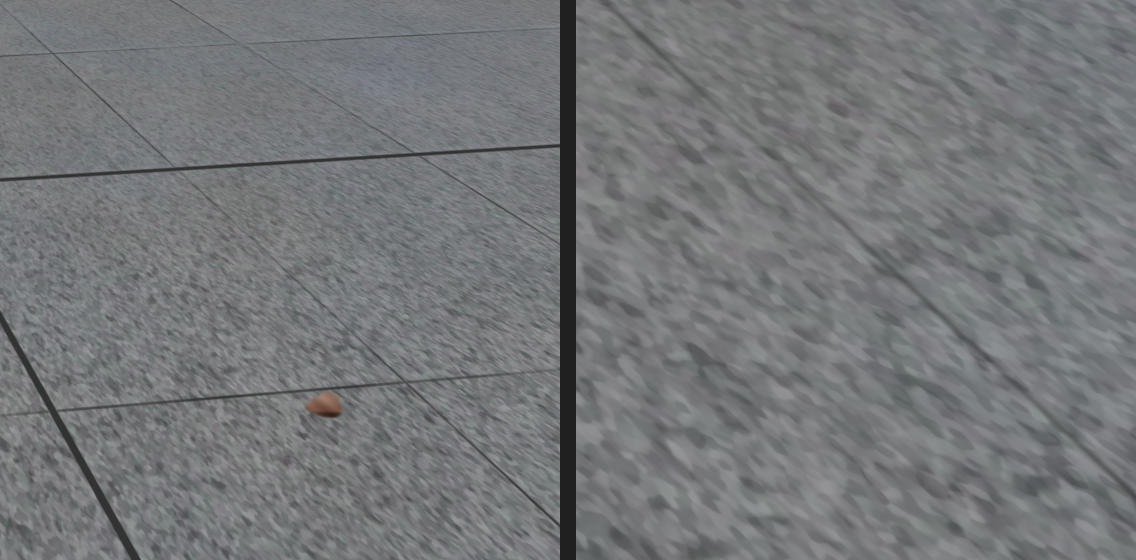
Left: the whole. Right: its middle third, enlarged.
Reproduce this texture procedurally as a Shadertoy shader.

```glsl
// Granite paving slabs seen at a slant, with worn joints and one dry leaf.
// A projective map turns the canvas into slab units; joints sit on whole numbers,
// and blended cellular noise gives the stone its grain, stains and tints.

#define FINE_GRAINS 92.0     // grains per slab side
#define COARSE_GRAINS 52.0
#define GRAIN_CONTRAST 0.175
#define STAIN_CONTRAST 0.026
#define WIDE_JOINT 0.0105    // half widths, in slab units
#define THIN_JOINT 0.0040
#define EDGE_SOFTNESS 0.0020 // in canvas units
#define STONE vec3(0.467, 0.477, 0.486)
#define JOINT_DARK vec3(0.18, 0.185, 0.18)
#define LEAF_CENTRE vec2(0.581, 0.277)
#define LEAF_SIZE vec2(0.032, 0.022)
#define GRAIN_ASPECT vec2(1.25, 0.82)

vec3 hash3(vec2 p) {
    vec3 q = fract(p.xyx * vec3(0.1031, 0.1030, 0.0973));
    q += dot(q, q.yxz + 33.33);
    return fract((q.xxy + q.yzz) * q.zyx);
}

// Cellular noise: each seed has a tone, blended by distance; centred on zero.
float cellTone(vec2 p) {
    vec2 cell = floor(p);
    float tone = 0.0, total = 0.0;
    for (int y = -1; y <= 1; y++)
    for (int x = -1; x <= 1; x++) {
        vec2 id = cell + vec2(x, y);
        vec3 seed = hash3(id + 61.0);
        vec2 offset = p - id - seed.xy;
        float weight = exp(-6.0 * dot(offset, offset));
        tone += weight * seed.z;
        total += weight;
    }
    return tone / total - 0.5;
}

// Canvas point to slab units; depth shrinks toward the horizon.
vec2 slabCoords(vec2 p, float depth) {
    float column = 0.932 * p.x + p.y - 0.9922;
    float row = p.y - 0.082 * p.x - 0.2578;
    return vec2(1.0 + 2.106 * column / depth, 2.21 * row / depth);
}

// Returns joint darkness (x) and the pale worn lip beside it (y).
vec2 joint(float across, float along, float wideIndex) {
    float index = round(across);
    float side = across - index;
    bool wide = mod(index - wideIndex, 5.0) < 0.5;
    float halfWidth = wide ? WIDE_JOINT : THIN_JOINT;
    float pixel = length(vec2(dFdx(across), dFdy(across)));
    float soft = pixel * max(0.8, EDGE_SOFTNESS * iResolution.y);
    float cover = 1.0 - smoothstep(halfWidth - soft, halfWidth + soft, abs(side));
    float wear = 0.54 + 0.24 * sin(3.0 * along + 3.0 * index - 0.1)
               + 0.10 * sin(17.0 * along + index);
    float lip = exp(-pow((side - 0.022) / 0.014, 2.0));
    return vec2(cover * (wide ? 0.95 : wear), lip);
}

vec3 addLeaf(vec3 color, vec2 p) {
    vec2 q = (p - LEAF_CENTRE) / LEAF_SIZE;
    float angle = atan(q.y, q.x);
    float radius = length(q) + 0.13 * sin(3.0 * angle + 1.0) + 0.06 * sin(7.0 * angle);
    float shadow = 1.0 - smoothstep(0.3, 1.0, length((q - vec2(0.25, -0.75)) / vec2(0.9, 0.4)));
    color = mix(color, vec3(0.17, 0.12, 0.10), 0.85 * shadow);
    vec3 leaf = mix(vec3(0.43, 0.29, 0.23), vec3(0.58, 0.46, 0.40), smoothstep(-0.6, 0.7, q.y));
    leaf += 0.04 * sin(5.0 * q.x + 4.0 * q.y);
    leaf *= mix(0.5, 1.0, smoothstep(-0.8, -0.4, q.y));
    return mix(color, leaf, 1.0 - smoothstep(0.75, 1.15, radius));
}

void mainImage(out vec4 fragColor, in vec2 fragCoord) {
    vec2 p = fragCoord / iResolution.xy;
    float depth = 1.6087 - p.y + 0.015 * p.x;
    vec2 slab = slabCoords(p, depth);
    vec2 stone = slab * GRAIN_ASPECT;

    // Granite grain: fine flecks blur away with distance.
    float nearness = smoothstep(0.6, 1.4, depth);
    float fine = cellTone(stone * FINE_GRAINS);
    float coarse = cellTone(stone * COARSE_GRAINS + 19.0);
    float grain = fine * mix(0.15, 0.85, nearness) + coarse * mix(0.28, 0.55, nearness);
    float fleck = smoothstep(0.24, 0.42, -coarse) * mix(0.25, 1.0, nearness);
    vec3 color = STONE + GRAIN_CONTRAST * grain - 0.05 * fleck;

    // Slow stains, warm and cool tints, and a slight tone for each slab.
    float stain = cellTone(slab * 4.0 + 7.0) + 0.5 * cellTone(slab * 9.0);
    float tint = cellTone(slab * 2.3 + 31.0);
    float speckTint = cellTone(stone * 34.0 + 47.0);
    color += STAIN_CONTRAST * stain;
    color += vec3(0.016, 0.0, -0.016) * tint + vec3(0.014, -0.012, 0.008) * speckTint;
    color += 0.010 * (hash3(floor(slab) + 5.0).x - 0.5);
    vec2 sheen = (p - vec2(0.76, 0.85)) * vec2(4.0, 6.5);
    color += vec3(-0.003, 0.004, 0.020) * exp(-dot(sheen, sheen));

    // Joints: columns run to the upper left, rows run across.
    vec2 columns = joint(slab.x, slab.y, 0.0);
    vec2 rows = joint(slab.y, slab.x, 1.0);
    columns *= 1.0 - smoothstep(2.0, 3.6, round(slab.x));
    color += 0.022 * max(columns.y, rows.y);
    color = mix(color, JOINT_DARK, max(columns.x, rows.x));

    fragColor = vec4(addLeaf(color, p), 1.0);
}
```
